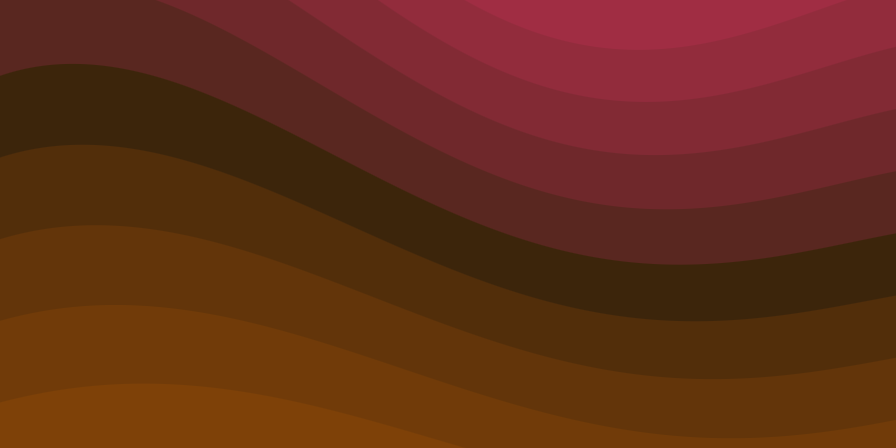
Give the GLSL for this background, as a Shadertoy shader.

```glsl
// Layered wave bands: crimson above a dark ridge, amber below.

const vec3 CRIMSON = vec3(160.0, 45.0, 67.0) / 255.0;
const vec3 RIDGE   = vec3(60.0, 37.0, 11.0) / 255.0;
const vec3 AMBER   = vec3(126.0, 65.0, 8.0) / 255.0;
const int CRIMSON_STEPS = 5;
const int AMBER_STEPS = 4;
const float SPREAD = 0.0065;   // widens the gaps away from the ridge

// Depth of the ridge's upper edge below the top of the canvas
float ridgeDepth(float x) {
    return 0.16927 + x * (-0.68664 + x * (4.76875
         + x * (-4.36383 + x * (-0.7 + x * 1.33333))));
}

// Vertical distance between neighbouring edges
float bandGap(float x) {
    return 0.18229 + x * (0.04036 + x * (-0.82692
         + x * (1.34583 - x * 0.60278)));
}

// Depth of an edge; level 0 is the ridge, negative levels lie above it
float edgeDepth(float x, float level) {
    return ridgeDepth(x) + level * bandGap(x)
         + level * level * SPREAD * x * x * (1.0 - x);
}

// Blend from the ridge colour outward, in approximately linear light
vec3 bandColor(int level) {
    vec3 target = level < 0 ? CRIMSON : AMBER;
    int steps = level < 0 ? CRIMSON_STEPS : AMBER_STEPS;
    float amount = float(abs(level)) / float(steps);
    return sqrt(mix(RIDGE * RIDGE, target * target, amount));
}

void mainImage(out vec4 fragColor, in vec2 fragCoord) {
    vec2 uv = fragCoord / iResolution.xy;
    float depth = 1.0 - uv.y;

    // Paint each band over the one above it
    vec3 color = bandColor(-CRIMSON_STEPS);
    for (int level = 1 - CRIMSON_STEPS; level <= AMBER_STEPS; level++) {
        float below = depth - edgeDepth(uv.x, float(level));
        float coverage = clamp(0.5 + below / fwidth(below), 0.0, 1.0);
        color = mix(color, bandColor(level), coverage);
    }
    fragColor = vec4(color, 1.0);
}
```
